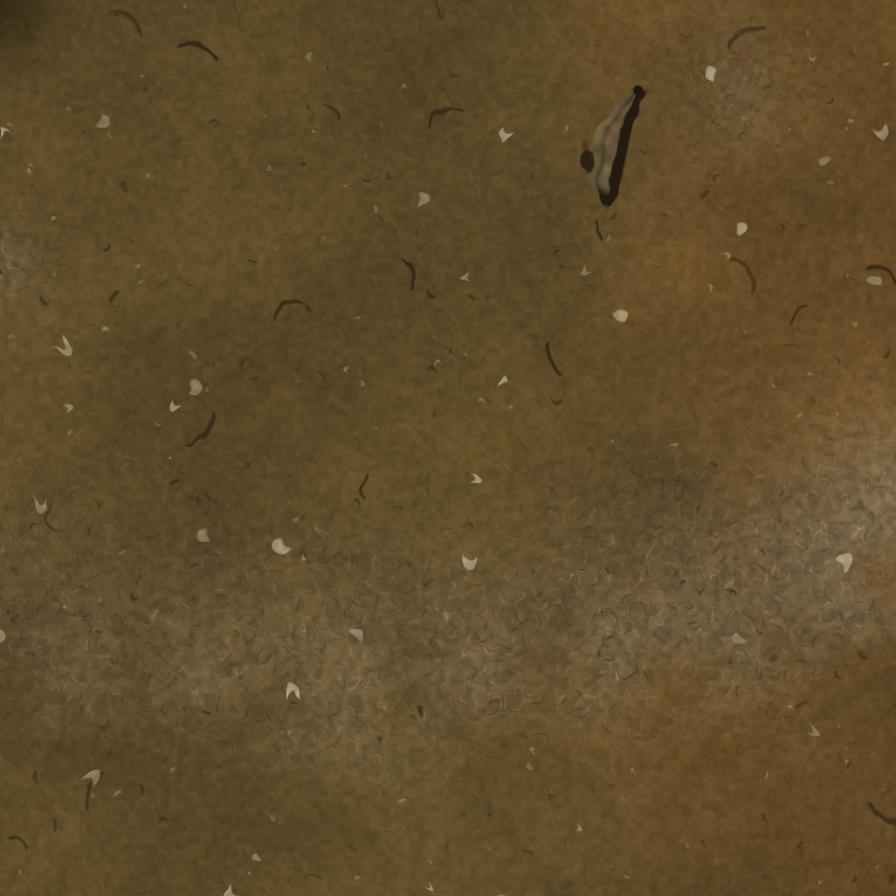
Give the GLSL for this texture, as a Shadertoy shader.

```glsl
// Damp brown soil: olive ground with rusty patches and a dusty grey band,
// covered in short curved fibres. Hashed cells scatter pebbles and twigs,
// and one dry curled leaf lies in the upper right.

#define OLIVE vec3(0.362, 0.292, 0.158)
#define RUST vec3(0.390, 0.282, 0.145)
#define DUST vec3(0.395, 0.335, 0.230)
#define TWIG vec3(0.165, 0.125, 0.075)
#define PEBBLE vec3(0.660, 0.620, 0.500)
#define LEAF vec3(0.410, 0.345, 0.235)
#define FIBRE_CELLS 72.0
#define FIBRE_CONTRAST 0.075
#define GRAIN_CONTRAST 0.26

vec4 hash4(vec2 p) {
    vec4 q = fract(p.xyxy * vec4(0.1031, 0.1030, 0.0973, 0.1099));
    q += dot(q, q.wzxy + 33.33);
    return fract((q.xxyz + q.yzzw) * q.zywx);
}

float noise(vec2 p) {
    vec2 i = floor(p), f = fract(p);
    f = f * f * (3.0 - 2.0 * f);
    float low = mix(hash4(i).x, hash4(i + vec2(1, 0)).x, f.x);
    float high = mix(hash4(i + vec2(0, 1)).x, hash4(i + vec2(1, 1)).x, f.x);
    return mix(low, high, f.y);
}

float fbm(vec2 p) {
    float sum = 0.0, amp = 0.5;
    for (int i = 0; i < 4; i++) {
        sum += amp * noise(p);
        p = mat2(1.6, 1.2, -1.2, 1.6) * p + 7.3;
        amp *= 0.5;
    }
    return sum / 0.9375;
}

// Scattered bent strokes, one per cell: x = coverage, y = signed random tone.
// halfSize holds half length and half width in canvas units.
vec2 strokes(vec2 p, float cells, float chance, vec2 halfSize, float seed, float soft) {
    vec2 g = p * cells, base = floor(g), result = vec2(0.0);
    for (int y = -1; y <= 1; y++)
    for (int x = -1; x <= 1; x++) {
        vec2 cell = base + vec2(x, y);
        vec4 place = hash4(cell + seed);
        vec4 shape = hash4(cell + seed + 57.0);
        if (place.z > chance) continue;
        vec2 q = (g - cell - place.xy) / cells;
        float angle = 6.2832 * place.w;
        q = mat2(cos(angle), -sin(angle), sin(angle), cos(angle)) * q;
        vec2 size = halfSize * mix(0.45, 1.1, shape.x);
        q.y += (shape.y - 0.5) * q.x * q.x / max(size.x, 0.001);
        float d = length(vec2(max(abs(q.x) - size.x, 0.0), q.y)) - size.y;
        float mask = smoothstep(soft, -soft, d);
        result.x = max(result.x, mask * mix(0.5, 1.0, shape.w));
        result.y += mask * (2.0 * shape.z - 1.0);
    }
    return result;
}

float blob(vec2 p, vec2 centre, float radius) {
    return exp(-dot(p - centre, p - centre) / (radius * radius));
}

// Curled blade with a dark underside and a dark crumpled flank.
vec3 addLeaf(vec3 col, vec2 p, float soft) {
    vec2 foot = vec2(0.668, 0.772), stem = vec2(0.712, 0.902) - foot;
    vec2 axis = normalize(stem);
    float t = dot(p - foot, axis) / length(stem);
    float inside = clamp(t, 0.0, 1.0);
    float across = dot(p - foot, vec2(axis.y, -axis.x)) + 0.016 * sin(3.1416 * inside);
    across += 0.007 * (noise(p * 70.0) - 0.5);
    float width = 0.017 * pow(sin(3.1416 * inside), 0.6) * (1.15 - 0.75 * inside) + 0.002;
    float ends = smoothstep(-0.02, 0.03, t) * smoothstep(1.02, 0.97, t);
    float under = smoothstep(soft, -soft, abs(across - 0.009) - width) * ends;
    float blade = smoothstep(soft, -soft, abs(across) - width * 0.85) * ends;
    blade *= smoothstep(0.07, 0.16, t);
    float vein = exp(-pow(across / 0.0025, 2.0));
    float crumple = length((p - vec2(0.656, 0.823)) * vec2(1.3, 0.7)) + 0.008 * noise(p * 120.0);
    col = mix(col, TWIG * 0.75, 0.95 * under);
    col = mix(col, LEAF * (0.8 + 0.35 * noise(p * 90.0) - 0.2 * vein), blade);
    col = mix(col, TWIG * 0.8, 0.85 * smoothstep(0.016, 0.011, crumple));
    return mix(col, TWIG * 0.7, smoothstep(0.007, 0.004, length(p - vec2(0.712, 0.899))));
}

void mainImage(out vec4 fragColor, in vec2 fragCoord) {
    vec2 p = fragCoord / iResolution.y;
    float soft = 0.0008 + 0.7 / iResolution.y;
    float broad = fbm(p * 4.0 + 3.0), patches = fbm(p * 13.0 + 19.0);
    vec2 rough = p + 0.006 * (vec2(noise(p * 95.0), noise(p * 95.0 + 41.0)) - 0.5);

    // Large zones: rust on the right, dust along a rising band
    float bandY = 0.33 - 0.27 * p.x + 0.36 * p.x * p.x;
    float offset = (p.y - bandY + 0.16 * (patches - 0.5)) / 0.115;
    float dust = exp(-offset * offset) * mix(0.55, 1.0, smoothstep(0.1, 1.0, p.x));
    dust += 0.6 * blob(p, vec2(0.82, 0.90), 0.07) + 0.8 * blob(p, vec2(0.0, 0.71), 0.05);
    dust = clamp(dust * (0.45 + 1.1 * patches), 0.0, 1.0);
    float rust = smoothstep(0.55, 1.1, p.x + 0.7 * (broad - 0.5));
    vec3 col = mix(mix(OLIVE, RUST, rust), DUST, 0.85 * dust);
    col *= 1.0 + 0.28 * (broad - 0.5) + 0.16 * (patches - 0.5);
    col += 0.06 * blob(p, vec2(1.0, 0.43), 0.13);
    col *= 1.0 - 0.4 * blob(p, vec2(0.0, 1.0), 0.07);

    // Fine grain and matted fibres, strongest in the dust
    col *= 1.0 + GRAIN_CONTRAST * (1.0 + 0.7 * dust) * (fbm(rough * 130.0) - 0.5);
    float fibres = strokes(rough, FIBRE_CELLS, 0.75, vec2(0.0055, 0.0009), 11.0, soft).y;
    fibres += strokes(rough, FIBRE_CELLS * 1.4, 0.75, vec2(0.0038, 0.0008), 83.0, soft).y;
    col += FIBRE_CONTRAST * (0.5 + 1.1 * dust) * fibres * vec3(1.0, 0.95, 0.8);

    // Dark crumbs and twigs
    float crumbs = strokes(rough, 24.0, 0.15, vec2(0.004, 0.0022), 131.0, soft).x;
    float twigs = strokes(rough, 9.0, 0.19, vec2(0.021, 0.0027), 177.0, soft).x;
    col = mix(col, TWIG, max(0.6 * crumbs, 0.8 * twigs));

    // Pale chips and rounded pebbles
    float chips = strokes(rough, 38.0, 0.07, vec2(0.002, 0.0018), 211.0, soft).x;
    float pebbles = strokes(rough, 15.0, 0.13, vec2(0.0025, 0.0058), 263.0, soft).x;
    col = mix(col, PEBBLE * (0.88 + 0.25 * noise(p * 160.0)), max(0.55 * chips, 0.95 * pebbles));

    fragColor = vec4(addLeaf(col, p, soft), 1.0);
}
```
